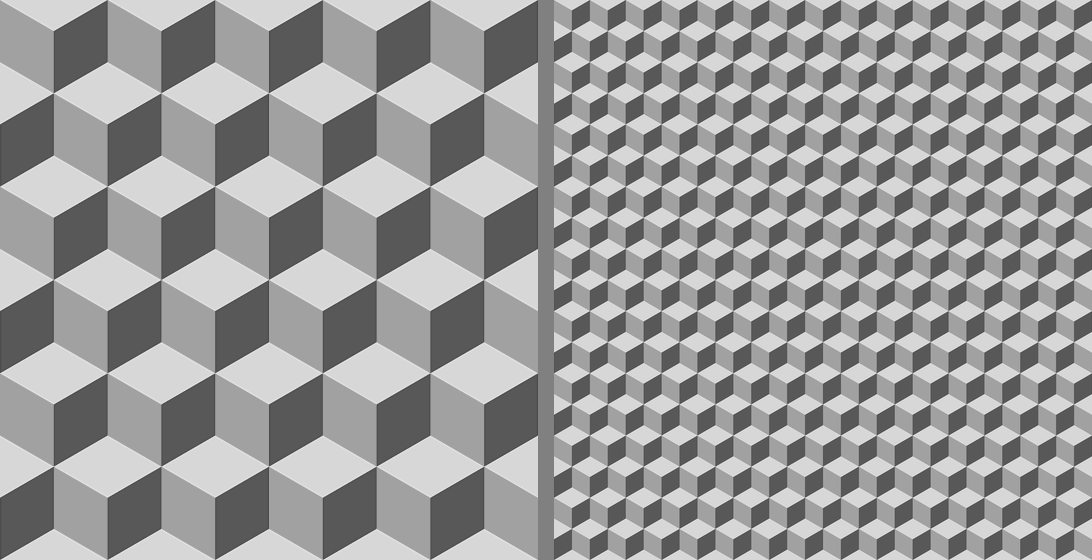
Left: one tile. Right: repeated 3 by 3.
Reproduce this pattern procedurally as a Shadertoy shader.

```glsl
// Tumbling blocks: staggered rows of grey isometric cubes lit from above.
#define REPEATS   vec2(5.0, 3.0)   // whole cells across and down, two cube rows each
#define TOP_GREY  0.843
#define LEFT_GREY 0.631
#define RIGHT_GREY 0.345
#define RIM_SHIFT 0.05             // contrast of the crisp face borders
#define RIM_WIDTH 0.0022           // border width, in canvas heights

// Antialiased coverage of the region where the distance is positive
float coverage(float dist, float pixel) {
    return clamp(0.5 + dist / pixel, 0.0, 1.0);
}

// Signed distance to the slanted edges, positive inside a top rhombus
float topDistance(vec2 cell, vec2 cellSize) {
    float edge = abs(abs(cell.y) - (1.0 + 2.0 * abs(cell.x)) / 6.0) - 1.0 / 6.0;
    return edge / length(vec2(1.0 / (3.0 * cellSize.x), 1.0 / cellSize.y));
}

// Signed distance to the upright edges, positive inside a right face
float rightDistance(vec2 cell, vec2 cellSize) {
    float seam = 0.25 - abs(abs(cell.x) - 0.25);
    return seam * cellSize.x * (cell.x * cell.y < 0.0 ? -1.0 : 1.0);
}

void mainImage(out vec4 fragColor, in vec2 fragCoord) {
    float pixel = 1.0 / iResolution.y;
    vec2 cellSize = iResolution.xy * pixel / REPEATS;
    vec2 cell = fract(fragCoord / iResolution.xy * REPEATS + 0.5) - 0.5;

    float top = topDistance(cell, cellSize);
    float right = rightDistance(cell, cellSize);

    // Thin borders: brighter on the tops, deeper on the right faces
    float topRim = coverage(RIM_WIDTH - top, pixel);
    float rightRim = coverage(RIM_WIDTH - min(-top, right), pixel);
    float topGrey = TOP_GREY + RIM_SHIFT * topRim;
    float rightGrey = RIGHT_GREY - RIM_SHIFT * rightRim;

    // Side faces first, then the tops over them
    float grey = mix(LEFT_GREY, rightGrey, coverage(right, pixel));
    grey = mix(grey, topGrey, coverage(top, pixel));
    fragColor = vec4(vec3(grey), 1.0);
}
```
